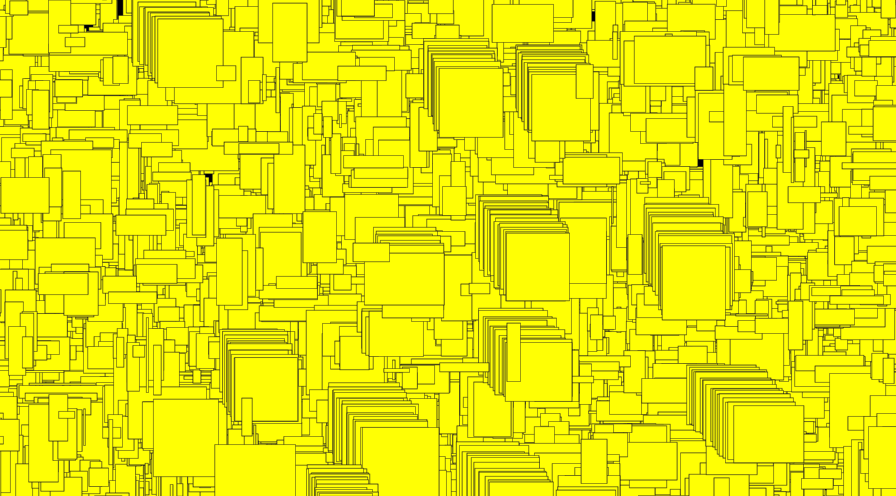
Reproduce this pattern procedurally as a Shadertoy shader.

```glsl
// Heaps of overlapping yellow cards with hairline dark outlines, plus dense
// diagonal trails of cards. Cards come from jittered grids and are composited
// front to back with exact box coverage until the pixel is opaque.

#define OUTLINE 0.00107      // line width, in canvas heights
#define SOFTNESS 1.35        // filter width, in output pixels
#define HEAP_CELL 0.145      // grid spacing of the heaps
#define HEAP_CARDS 5         // cards per heap
#define HEAP_LAYERS 13       // heap layers behind the trails
#define CARD_MIN 0.03
#define CARD_MAX 0.165
#define LOOSE_SHARE 0.05     // share of cards lying over the trails
#define TRAIL_CELL 0.33      // grid spacing of the trails
#define TRAIL_SHARE 0.75     // share of trail cells in use
#define TRAIL_CARDS 22       // longest trail

const vec3 YELLOW = vec3(1.0, 1.0, 0.015);
const vec3 INK = vec3(0.02, 0.01, 0.13);

vec2 spot;         // current point, in canvas heights
float filterSize;  // footprint of the pixel filter
vec3 paint;        // colour gathered so far
float open;        // share of the pixel still uncovered

// Four random values in 0..1 from a cell and a seed
vec4 rand4(ivec2 cell, int seed) {
    uvec4 v = uvec4(uvec2(cell), uint(seed), uint(seed * 7 + 3));
    v = v * 1664525u + 1013904223u;
    for (int i = 0; i < 2; i++) {
        v.x += v.y * v.w;
        v.y += v.z * v.x;
        v.z += v.x * v.y;
        v.w += v.y * v.z;
        v ^= v >> 16u;
    }
    return vec4(v >> 8u) / 16777216.0;
}

// Share of the pixel footprint inside a rectangle
float coverage(vec2 offset, vec2 halfSize) {
    vec2 reach = vec2(0.5 * filterSize);
    vec2 overlap = min(halfSize, offset + reach) - max(-halfSize, offset - reach);
    overlap = clamp(overlap / filterSize, 0.0, 1.0);
    return overlap.x * overlap.y;
}

// Slips one outlined card beneath everything laid so far
void layCard(vec2 offset, vec2 size) {
    float outer = coverage(offset, 0.5 * size);
    float inner = coverage(offset, 0.5 * size - OUTLINE);
    paint += open * (inner * YELLOW + (outer - inner) * INK);
    open *= 1.0 - outer;
}

// One layer of heaps: short random walks of cards of mixed proportions
void layHeaps(int layer, float share) {
    vec2 p = spot + 9.0 * rand4(ivec2(layer), 11).xy;
    ivec2 home = ivec2(floor(p / HEAP_CELL));
    int turn = layer % 2 == 0 ? 1 : -1;
    for (int n = 0; n < 9; n++) {
        ivec2 cell = home + turn * (ivec2(n % 3, n / 3) - 1);
        int seed = layer * 64;
        vec4 heap = rand4(cell, seed + 1);
        vec2 centre = (vec2(cell) + heap.xy) * HEAP_CELL;
        vec2 baseSize = mix(vec2(CARD_MIN), vec2(CARD_MAX), pow(heap.zw, vec2(1.3)));
        vec2 drift = (rand4(cell, seed + 2).xy - vec2(0.3, 0.7)) * 0.022;
        for (int k = 0; k < HEAP_CARDS; k++) {
            vec4 r = rand4(cell, seed + 8 + k);
            if (fract(r.x * 37.0) > share) continue;
            vec2 size = baseSize * mix(vec2(0.5), vec2(1.1), r.zw);
            float kind = fract(r.y * 53.0);
            if (kind < 0.08) size.x *= 0.2;        // upright sliver
            else if (kind < 0.18) size.y *= 0.2;   // flat sliver
            vec2 place = centre - drift * float(k - 2) + (r.xy - 0.5) * 0.036;
            layCard(p - place, size);
        }
    }
}

// Trails: similar cards stepping down to the right, the last one on top
void layTrails(float aspect) {
    ivec2 home = ivec2(floor(spot / TRAIL_CELL));
    for (int n = 0; n < 9; n++) {
        ivec2 cell = home + ivec2(n % 3, n / 3) - 1;
        vec4 trail = rand4(cell, 901);
        vec4 style = rand4(cell, 902);
        vec2 front = (vec2(cell) + mix(vec2(0.1), vec2(0.9), trail.xy)) * TRAIL_CELL;
        bool central = abs(front.x / aspect - 0.5) < 0.36;
        if (!central || trail.z > TRAIL_SHARE) continue;
        vec2 baseSize = mix(vec2(0.11, 0.12), vec2(0.155, 0.15), style.xy);
        vec2 stride = mix(vec2(0.002, -0.004), vec2(0.0055, -0.007), style.zw);
        int count = 6 + int(trail.w * float(TRAIL_CARDS - 5));
        for (int k = 0; k < count; k++) {
            vec4 r = rand4(cell, 910 + k);
            vec2 size = baseSize * mix(vec2(0.86), vec2(1.04), r.zw);
            // Keep the upper left corners on the path so the edges bunch up
            vec2 corner = 0.5 * (size - baseSize) * vec2(0.8, -0.8);
            vec2 place = front + corner - stride * float(k) + (r.xy - 0.5) * 0.008;
            layCard(spot - place, size);
        }
    }
}

void mainImage(out vec4 fragColor, in vec2 fragCoord) {
    spot = fragCoord / iResolution.y;
    filterSize = SOFTNESS / iResolution.y;
    paint = vec3(0.0);
    open = 1.0;

    layHeaps(0, LOOSE_SHARE);
    layTrails(iResolution.x / iResolution.y);
    for (int layer = 1; layer <= HEAP_LAYERS; layer++) {
        if (open < 0.003) break;
        layHeaps(layer, 1.0);
    }
    fragColor = vec4(paint, 1.0);   // leftover gaps stay black
}
```
